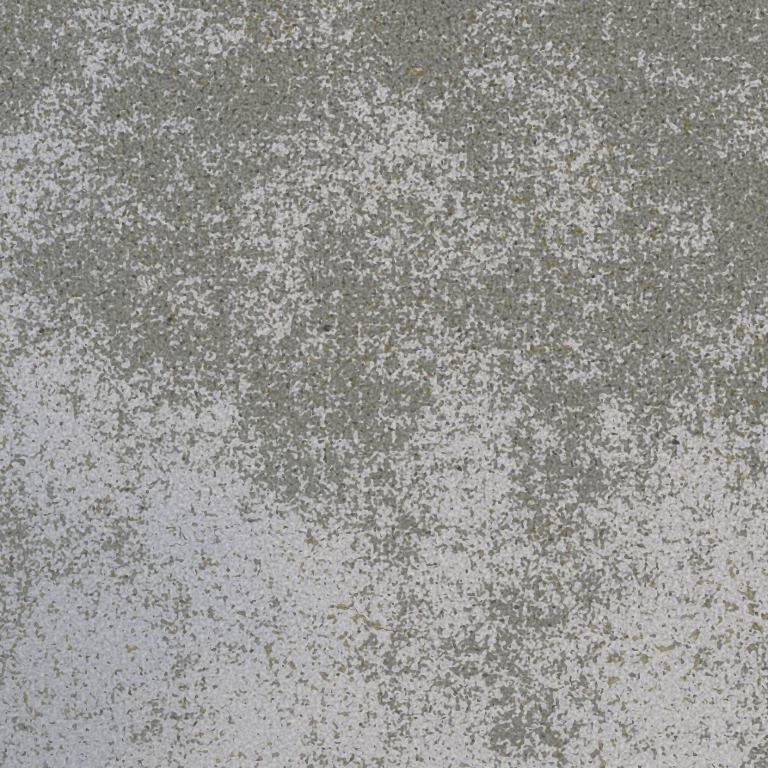
This texture is drawn by a Shadertoy shader. Its source:

```glsl
const vec3 COOL_CONCRETE = vec3(0.685, 0.69, 0.715);
const vec3 WARM_CONCRETE = vec3(0.725, 0.715, 0.715);
const vec3 GRIME_COLOR   = vec3(0.465, 0.468, 0.435);
const vec3 MOSS_COLOR    = vec3(0.45, 0.42, 0.24);
const vec3 PIT_COLOR     = vec3(0.31, 0.31, 0.28);
const vec3 CHIP_COLOR    = vec3(0.25, 0.23, 0.23);

const float GRIME_LOW = -0.25;     // grime bias at the clean lower left
const float GRIME_HIGH = 0.22;     // grime bias at the stained upper right
const float GRIME_PATCHES = 0.48;
const float GRIME_SOFTNESS = 0.17;
const float MOSS_LEVEL = 0.41;
const float PIT_LEVEL = 0.34;
const float GRIT_CONTRAST = 0.17;
const float CRACK_WIDTH = 0.0016;
const int CHIP_COUNT = 14;
const float TAU = 6.28319;

float hash(vec2 p) {
    vec3 q = fract(p.xyx * 0.1031);
    q += dot(q, q.yzx + 33.33);
    return fract((q.x + q.y) * q.z);
}

float cornerSlope(vec2 cell, vec2 offset) {
    float angle = TAU * hash(cell);
    return dot(vec2(cos(angle), sin(angle)), offset);
}

// Gradient noise, centred on zero
float noise(vec2 uv, float frequency, float seed) {
    vec2 p = uv * frequency + seed * vec2(17.31, 29.73);
    vec2 i = floor(p), f = p - i;
    vec2 w = f * f * f * (f * (f * 6.0 - 15.0) + 10.0);
    vec2 e = vec2(0.0, 1.0);
    return mix(
        mix(cornerSlope(i, f), cornerSlope(i + e.yx, f - e.yx), w.x),
        mix(cornerSlope(i + e.xy, f - e.xy), cornerSlope(i + e.yy, f - e.yy), w.x),
        w.y);
}

float fbm(vec2 uv, float frequency, float seed) {
    float sum = 0.0, amplitude = 1.0;
    for (int i = 0; i < 4; i++) {
        sum += amplitude * noise(uv, frequency, seed + float(i));
        frequency *= 2.1;
        amplitude *= 0.6;
    }
    return sum;
}

// Broken, wandering hairline from one point to another
float crack(vec2 uv, vec2 from, vec2 to, float seed) {
    vec2 p = uv + 0.035 * vec2(fbm(uv, 14.0, seed), fbm(uv, 14.0, seed + 5.0));
    vec2 along = to - from;
    float t = clamp(dot(p - from, along) / dot(along, along), 0.0, 1.0);
    float line = 1.0 - smoothstep(0.3, 1.6, length(p - from - along * t) / CRACK_WIDTH);
    return line * smoothstep(-0.15, 0.15, noise(uv, 45.0, seed + 9.0) + 0.05);
}

// Scattered larger chips
float chips(vec2 uv) {
    float mask = 0.0;
    vec2 wobble = 0.004 * vec2(noise(uv, 110.0, 51.0), noise(uv, 110.0, 52.0));
    for (int i = 0; i < CHIP_COUNT; i++) {
        float id = float(i) + 1.0;
        vec2 center = vec2(hash(vec2(id, 3.0)), hash(vec2(id, 7.0)));
        float radius = mix(0.002, 0.0055, hash(vec2(id, 11.0)));
        float dist = length((uv + wobble - center) * vec2(0.8, 1.2));
        mask = max(mask, 1.0 - smoothstep(0.5 * radius, 1.2 * radius, dist));
    }
    return mask;
}

void mainImage(out vec4 fragColor, in vec2 fragCoord) {
    vec2 uv = fragCoord / iResolution.y;

    // Bare concrete
    float warmth = smoothstep(0.0, 0.7, uv.x + 0.25 * uv.y + 0.3 * fbm(uv, 3.0, 1.0));
    vec3 color = mix(COOL_CONCRETE, WARM_CONCRETE, warmth);
    color *= 1.0 - 0.07 * (1.0 - smoothstep(0.0, 0.45, length(uv * vec2(1.0, 0.8))));

    // Speckled grime, denser towards the top and right
    float spread = smoothstep(0.0, 1.0, 0.8 * uv.y + 0.25 * uv.x);
    float bias = mix(GRIME_LOW, GRIME_HIGH, spread) + GRIME_PATCHES * fbm(uv, 4.0, 6.0);
    float specks = 0.3 * noise(uv, 34.0, 11.0) + 0.4 * noise(uv, 68.0, 12.0)
                 + 0.55 * noise(uv, 118.0, 13.0) + 0.6 * noise(uv, 205.0, 14.0);
    float grime = smoothstep(-GRIME_SOFTNESS, GRIME_SOFTNESS, specks + bias);
    color = mix(color, GRIME_COLOR, 0.9 * grime);

    // Fine dark pits
    float pitField = noise(uv, 125.0, 21.0) + 0.4 * noise(uv, 210.0, 22.0) + 0.15 * bias;
    color = mix(color, PIT_COLOR, 0.65 * smoothstep(0.0, 0.16, pitField - PIT_LEVEL));

    // Clustered olive moss
    float cluster = 0.3 * fbm(uv, 5.0, 31.0) + 0.06 * smoothstep(0.1, 0.6, uv.x);
    float mossField = noise(uv, 72.0, 36.0) + 0.55 * noise(uv, 150.0, 37.0) + cluster;
    color = mix(color, MOSS_COLOR, 0.6 * smoothstep(0.0, 0.18, mossField - MOSS_LEVEL));

    // Cracks and chips
    color = mix(color, MOSS_COLOR, 0.7 * crack(uv, vec2(0.42, 0.22), vec2(0.6, 0.14), 41.0));
    color = mix(color, PIT_COLOR, 0.4 * crack(uv, vec2(0.0, 0.26), vec2(0.3, 0.3), 43.0));
    color = mix(color, CHIP_COLOR, 0.75 * chips(uv));

    // Surface grit
    float grit = noise(uv, 245.0, 61.0) + 0.5 * noise(uv, 150.0, 62.0);
    color += GRIT_CONTRAST * grit * mix(0.6, 1.0, spread);

    fragColor = vec4(clamp(color, 0.0, 1.0), 1.0);
}
```
